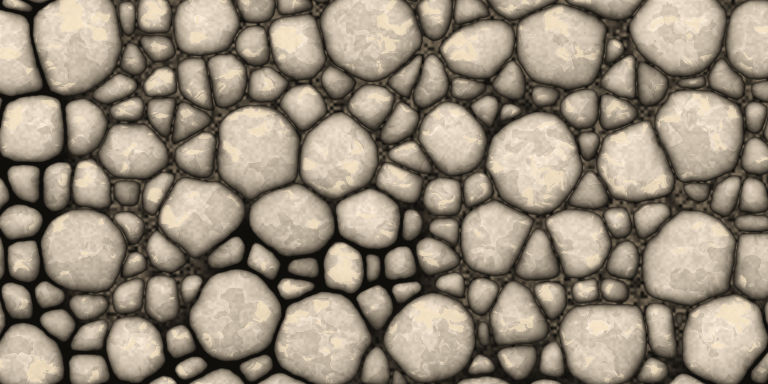
Give the GLSL for this texture, as a Shadertoy shader.

```glsl
#define BOULDER_CELL 0.25
#define PEBBLE_CELL 0.092
#define BOULDER_RADIUS vec2(0.070, 0.132)
#define PEBBLE_RADIUS vec2(0.026, 0.052)
#define SMALLEST 0.012
#define CORNER_SHARPNESS 125.0
#define RIM_WIDTH 0.0120
#define LIGHT_DIR vec2(-0.35, 0.94)
#define WARM_SHADOW vec3(1.0, 0.89, 0.73)
#define PALE_STONE vec3(1.0, 0.945, 0.865)
#define CREAM vec3(0.97, 0.89, 0.76)

vec2 hash2(vec2 p) {
    return fract(sin(vec2(dot(p, vec2(127.1, 311.7)), dot(p, vec2(269.5, 183.3)))) * 43758.5453);
}

float noise(vec2 p) {
    vec2 i = floor(p), f = fract(p);
    f = f * f * (3.0 - 2.0 * f);
    float low = mix(hash2(i).x, hash2(i + vec2(1, 0)).x, f.x);
    float high = mix(hash2(i + vec2(0, 1)).x, hash2(i + vec2(1, 1)).x, f.x);
    return mix(low, high, f.y);
}

float fbm(vec2 p) {
    float sum = 0.0, amp = 0.53;
    for (int i = 0; i < 4; i++) {
        sum += amp * noise(p);
        p = mat2(1.6, 1.2, -1.2, 1.6) * p + 7.3;
        amp *= 0.5;
    }
    return sum;
}

// Stones are circles: centre in xy, radius in z
vec3 boulder(vec2 id) {
    vec2 centre = id + 0.5 + (hash2(id) - 0.5) * 0.5;
    centre.x += 0.5 * mod(id.y, 2.0);
    float radius = mix(BOULDER_RADIUS.x, BOULDER_RADIUS.y, hash2(id + 41.0).x);
    return vec3(centre * BOULDER_CELL, radius);
}

// Pebbles shrink to fit between boulders, or move out of sight
vec3 pebble(vec2 id) {
    vec2 centre = (id + 0.5 + (hash2(id + 17.0) - 0.5) * 0.6) * PEBBLE_CELL;
    float radius = mix(PEBBLE_RADIUS.x, PEBBLE_RADIUS.y, hash2(id + 83.0).y);
    vec2 base = floor(centre / BOULDER_CELL);
    for (int y = -1; y <= 1; y++)
    for (int x = -2; x <= 1; x++) {
        vec3 b = boulder(base + vec2(x, y));
        radius = min(radius, distance(centre, b.xy) - b.z);
    }
    return radius < SMALLEST ? vec3(50.0, 50.0, 0.0) : vec3(centre, radius);
}

float power(vec2 p, vec3 s) {
    return dot(p - s.xy, p - s.xy) - s.z * s.z;
}

// Returns the stone under p and the rounded distance to its edge
vec3 findStone(vec2 p, out float edge) {
    vec3 stones[21];
    int n = 0;
    vec2 base = floor(p / BOULDER_CELL);
    for (int y = -1; y <= 1; y++)
    for (int x = -2; x <= 1; x++) stones[n++] = boulder(base + vec2(x, y));
    base = floor(p / PEBBLE_CELL);
    for (int y = -1; y <= 1; y++)
    for (int x = -1; x <= 1; x++) stones[n++] = pebble(base + vec2(x, y));

    int best = 0;
    for (int i = 1; i < 21; i++)
        if (power(p, stones[i]) < power(p, stones[best])) best = i;
    vec3 s = stones[best];

    float cap = s.z * 1.3 + 0.030 - distance(p, s.xy);
    float sum = exp(-cap * CORNER_SHARPNESS);
    for (int i = 0; i < 21; i++) {
        if (i == best) continue;
        float e = (power(p, stones[i]) - power(p, s)) / (2.0 * distance(stones[i].xy, s.xy));
        sum += exp(-e * CORNER_SHARPNESS);
    }
    edge = -log(sum) / CORNER_SHARPNESS;
    return s;
}

void mainImage(out vec4 fragColor, in vec2 fragCoord) {
    vec2 uv = fragCoord / iResolution.y;
    vec2 wobble = vec2(fbm(uv * 11.0), fbm(uv * 11.0 + 31.0)) - 0.5;
    vec2 p = uv + 0.026 * wobble;
    float edge;
    vec3 s = findStone(p, edge);
    vec2 seed = hash2(floor(s.xy * 500.0));
    vec2 dir = (p - s.xy) / s.z;

    // Mottled face: chipped grey patches, pale strokes and fine grain
    vec2 q = uv * 19.0 + seed * 40.0;
    q += 0.5 * vec2(noise(q * 2.3), noise(q * 2.3 + 9.0));
    float patches = fbm(q);
    float strokes = fbm(mat2(0.9, -0.6, 0.9, 1.4) * q + 5.0);
    float face = 0.875 + 0.08 * (seed.x - 0.5) + 0.16 * (patches - 0.5);
    face -= 0.10 * smoothstep(0.52, 0.56, patches - 0.10 * dot(dir, LIGHT_DIR));
    face += 0.05 * smoothstep(0.54, 0.58, strokes);
    face += 0.09 * (noise(uv * 130.0) - 0.5) + 0.035 * dot(dir, LIGHT_DIR);

    // Rounded rim, wider on the side away from the light
    float rim = RIM_WIDTH * (1.0 - 0.33 * clamp(dot(dir, LIGHT_DIR), -1.0, 1.0));
    float value = face * (1.0 - exp(-max(edge, 0.0) / rim));
    vec3 color = value * mix(WARM_SHADOW, PALE_STONE, value);
    float fleck = smoothstep(0.63, 0.66, strokes) * smoothstep(0.45, 0.8, value);
    color = mix(color, CREAM, 0.7 * fleck);

    // Joints: black in some regions, gritty brown in others
    float dirt = smoothstep(0.3, 0.7, noise(uv * 3.0 + 4.0));
    float grit = mix(0.06, 0.50, dirt * noise(uv * 110.0));
    float joint = mix(0.0030, 0.0008, dirt);
    color = mix(grit * WARM_SHADOW, color, smoothstep(joint - 0.002, joint + 0.003, edge));
    fragColor = vec4(color, 1.0);
}
```
